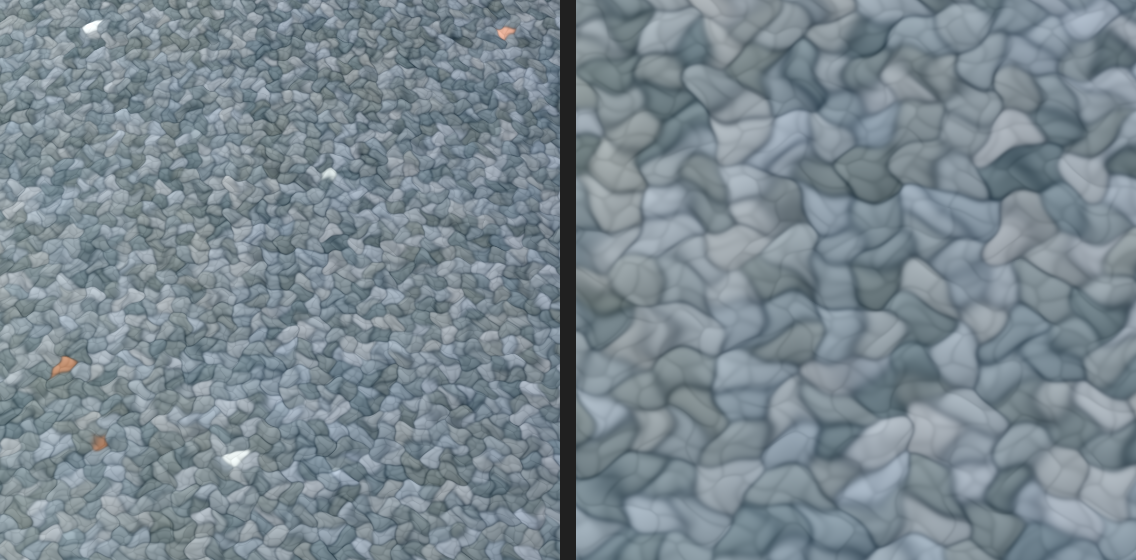
Left: the whole. Right: its middle third, enlarged.
Give the GLSL for this texture, as a WebGL 2 fragment shader.

```glsl
#version 300 es
precision highp float;
// Bed of blue-grey gravel receding upwards, seen slightly out of focus.
// Soft cellular noise blends stone colours and darkens the gaps between them;
// a perspective warp shrinks the stones with height, sines add broad patches.

uniform vec2 u_resolution;
out vec4 outColor;

vec3 hash3(vec2 cell) {
    vec3 q = fract(cell.xyx * vec3(0.1031, 0.1030, 0.0973));
    q += dot(q, q.yxz + 33.33);
    return fract((q.xxy + q.yzz) * q.zyx);
}

// Layered sines, roughly -1 to 1
float patches(vec2 p) {
    float sum = 0.0, amplitude = 0.5;
    for (int i = 0; i < 4; i++) {
        sum += amplitude * sin(p.x + 1.7 * sin(p.y)) * cos(p.y - 1.3 * sin(0.8 * p.x));
        p = mat2(1.4, 1.1, -1.1, 1.4) * p + 2.3;
        amplitude *= 0.6;
    }
    return sum;
}

// Colour offset of one stone, with rare white and orange ones
vec3 stoneColor(vec2 cell) {
    vec3 h = hash3(cell + 71.0);
    vec3 tint = vec3(0.030, 0.004, -0.026) * (h.y - 0.5) + vec3(0.012, -0.012, 0.004) * (h.x - 0.5);
    vec3 color = vec3(0.21 * (h.x - 0.5)) + tint;
    color += vec3(0.33, 0.32, 0.30) * step(h.z, 0.0018);
    color += vec3(0.30, 0.04, -0.10) * step(0.9982, h.z);
    return color;
}

// Blended stone colour in rgb, gap darkness in a (0 inside a stone)
vec4 gravel(vec2 p, float sharpness) {
    vec2 base = floor(p);
    vec3 color = vec3(0.0);
    float total = 0.0, squares = 0.0;
    for (int y = -1; y <= 1; y++) {
        for (int x = -1; x <= 1; x++) {
            vec2 cell = base + vec2(x, y);
            vec3 h = hash3(cell);
            vec2 offset = p - cell - 0.5 - 0.85 * (h.xy - 0.5);
            // Each stone is squeezed along its own direction
            float angle = 6.2832 * h.z;
            float across = dot(offset, vec2(cos(angle), sin(angle)));
            float weight = exp(-sharpness * (dot(offset, offset) + 0.7 * across * across));
            // Upper left sides catch the light
            float lit = 0.09 * dot(offset, vec2(-0.35, 0.9));
            color += weight * (stoneColor(cell) + lit);
            total += weight;
            squares += weight * weight;
        }
    }
    return vec4(color / total, 1.0 - squares / (total * total));
}

void main() {
    vec2 uv = gl_FragCoord.xy / u_resolution;

    // Perspective: about 30 stones across at the bottom, 50 at the top
    float nearness = 1.0 - 0.4 * uv.y;
    vec2 ground = vec2((uv.x - 0.5) * 30.0 / nearness, -88.0 * log(nearness)) + 60.0;
    ground += 0.16 * sin(2.3 * ground.yx + vec2(0.0, 1.9)) + 0.08 * sin(5.1 * ground.yx + 0.7);

    // Stones and finer grit
    float sharpness = mix(9.0, 6.5, uv.y);
    vec4 stones = gravel(ground, sharpness);
    vec4 grit = gravel(mat2(1.5, 0.8, -0.8, 1.5) * ground + 19.0, 0.75 * sharpness);

    // Gaps vary in depth, so some neighbours merge
    float depth = 0.24 + 0.13 * patches(0.9 * ground);
    vec3 color = vec3(0.557, 0.612, 0.646) + stones.rgb;
    color -= depth * stones.a * vec3(1.03, 1.0, 0.95);
    color += 0.3 * grit.g - 0.09 * (grit.a - 0.1);

    // Broad light and tint: paler and greener left, darker right
    float broad = patches(5.0 * uv + 1.0);
    color += 0.045 * (0.5 - uv.x) - 0.02 * uv.x * uv.y + 0.018 * broad;
    color += vec3(-0.012, -0.004, 0.012) * patches(7.0 * uv + 4.0);
    color += vec3(0.006, 0.008, -0.012) * (0.5 - uv.x);

    outColor = vec4(clamp(color, 0.0, 1.0), 1.0);
}
```
